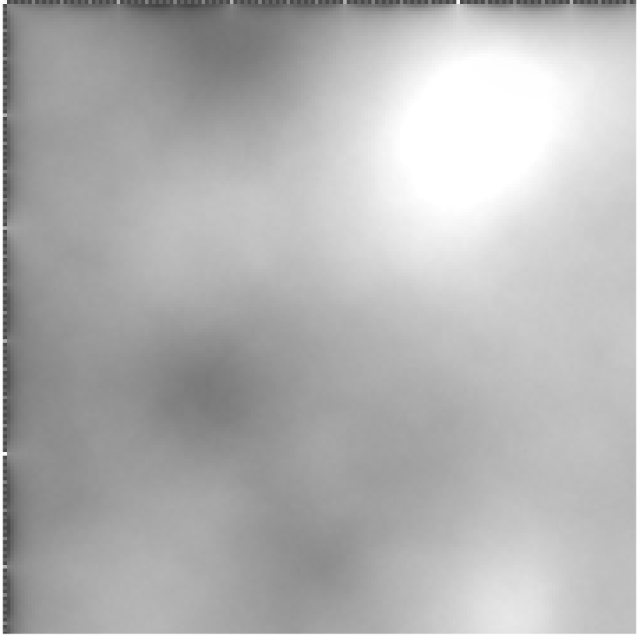
This texture map is drawn by a Shadertoy shader. Its source:

```glsl
const float CELL_SIZE = 0.00553;            // side of one grid cell
const vec2 GRID_ORIGIN = vec2(0.0045, 1.0); // upper left corner of the grid
const vec4 FRAME = vec4(0.0045, 0.0065, 0.994, 1.1); // left, bottom, right, top
const float BASE_LEFT = 0.605;
const float BASE_RIGHT = 0.725;
const float CLOUD_CONTRAST = 0.17;
const float CLOUD_SCALE = 5.0;
const float GRAIN = 0.012;
const float EDGE_SHADE = 0.10;
const float RULER_DARK = 0.29;

// Broad light and dark masses: centre x, centre y, radius, brightness
const int MASS_COUNT = 11;
const vec4 MASSES[MASS_COUNT] = vec4[](
    vec4(0.73, 0.84, 0.13, 0.25),
    vec4(0.67, 0.72, 0.22, 0.25),
    vec4(0.95, 0.85, 0.15, 0.11),
    vec4(0.78, 0.04, 0.13, 0.17),
    vec4(0.31, 0.64, 0.12, 0.10),
    vec4(0.20, 0.02, 0.12, 0.06),
    vec4(0.32, 0.38, 0.12, -0.17),
    vec4(0.36, 0.94, 0.13, -0.18),
    vec4(0.07, 0.43, 0.09, -0.07),
    vec4(0.66, 0.35, 0.14, -0.04),
    vec4(0.50, 0.13, 0.12, -0.07));

float hash(vec2 p) {
    vec3 q = fract(p.xyx * 0.1031);
    q += dot(q, q.yzx + 33.33);
    return fract((q.x + q.y) * q.z);
}

float valueNoise(vec2 p) {
    vec2 i = floor(p), f = fract(p);
    f = f * f * (3.0 - 2.0 * f);
    float low = mix(hash(i), hash(i + vec2(1, 0)), f.x);
    float high = mix(hash(i + vec2(0, 1)), hash(i + vec2(1, 1)), f.x);
    return mix(low, high, f.y);
}

// Fractal noise centred on zero
float clouds(vec2 p) {
    float sum = 0.0, amplitude = 0.5;
    for (int i = 0; i < 5; i++) {
        sum += amplitude * (valueNoise(p) - 0.5);
        p = p * 2.03 + 17.3;
        amplitude *= 0.48;
    }
    return sum;
}

float masses(vec2 p) {
    float sum = 0.0;
    for (int i = 0; i < MASS_COUNT; i++) {
        vec2 d = (p - MASSES[i].xy) / MASSES[i].z;
        sum += MASSES[i].w * exp(-dot(d, d));
    }
    return sum;
}

// One at each multiple of spacing, fading within one cell
float tick(float along, float spacing) {
    float d = abs(along - spacing * round(along / spacing));
    return 1.0 - smoothstep(0.0, 1.0, d);
}

// Scalloped shadow that sinks inward between the ticks
float edgeShadow(float along, float depth, float seed) {
    float sum = 0.0;
    for (float span = 8.0; span <= 64.0; span *= 2.0)
        sum += abs(sin(3.14159 * along / span)) * exp(-depth / (0.1 * span));
    return EDGE_SHADE * sum * mix(0.4, 1.8, valueNoise(vec2(along / 40.0, seed)));
}

// Dark outermost row, lit by a hierarchy of ticks
float ruler(float along) {
    return RULER_DARK + 0.10 * tick(along, 2.0) + 0.12 * tick(along, 8.0)
         + 0.18 * tick(along, 32.0) + 0.28 * tick(along, 128.0);
}

void mainImage(out vec4 fragColor, in vec2 fragCoord) {
    vec2 uv = fragCoord / iResolution.xy;
    vec2 pixel = 1.0 / iResolution.xy;

    // Grid cell counted from the upper left, with softened cell borders
    vec2 grid = (uv - GRID_ORIGIN) * vec2(1, -1) / CELL_SIZE;
    vec2 softness = min(pixel / CELL_SIZE, 1.0);
    vec2 cell = floor(grid) + clamp(fract(grid) / softness, 0.0, 1.0) - 1.0;
    cell = max(cell, 0.0);
    vec2 p = GRID_ORIGIN + (cell + 0.5) * vec2(1, -1) * CELL_SIZE;

    // Cloud body
    float tone = mix(BASE_LEFT, BASE_RIGHT, p.x) + masses(p);
    tone += CLOUD_CONTRAST * clouds(p * CLOUD_SCALE + 3.7);
    tone += GRAIN * (valueNoise(cell * 0.7) - 0.5);
    tone = min(tone, 1.0);

    // Shadowed left and upper edges
    tone -= edgeShadow(cell.y, cell.x, 2.5);
    tone -= edgeShadow(cell.x, cell.y, 8.5);
    tone = mix(ruler(cell.y), tone, smoothstep(0.0, 1.0, cell.x));
    tone = mix(ruler(cell.x), tone, smoothstep(0.0, 1.0, cell.y));

    // White frame
    vec2 inside = smoothstep(FRAME.xy - pixel, FRAME.xy + pixel, uv)
                * (1.0 - smoothstep(FRAME.zw - pixel, FRAME.zw + pixel, uv));
    tone = mix(1.0, tone, inside.x * inside.y);

    fragColor = vec4(vec3(clamp(tone, 0.0, 1.0)), 1.0);
}
```
